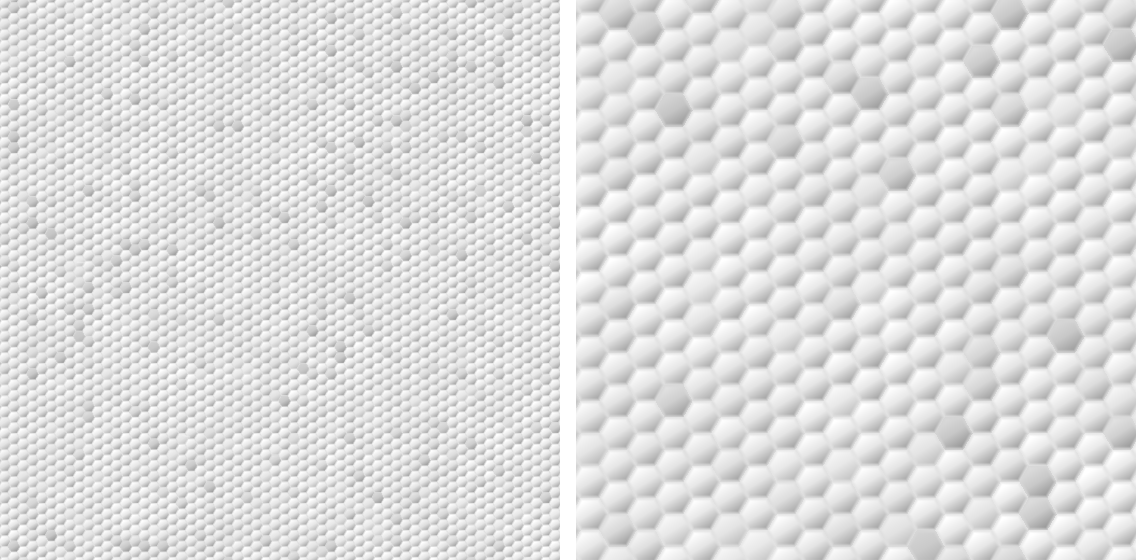
Left: the whole. Right: its middle third, enlarged.
Reproduce this texture procedurally as a WebGL 1 fragment shader.

```glsl
precision highp float;
// White embossed sheet of small hexagonal domes lit from the upper left, with worn and sunken cells.

uniform vec2 u_resolution;

const vec2 REPEATS = vec2(30.0, 52.0);      // column pairs across, domes down
const vec2 CELL_ASPECT = vec2(1.7320508, 1.0);
const vec2 LATTICE_A = vec2(0.25, 0.75);    // dome centre in even columns
const vec2 LATTICE_B = vec2(0.75, 0.25);    // dome centre in odd columns
const vec2 LIGHT_DIR = vec2(-0.53, 0.848);
const vec3 SHEET_COLOR = vec3(0.902);
const vec3 SCRATCH_COLOR = vec3(0.965);
const float HIGHLIGHT = 0.21;
const float SHADOW = 0.50;
const float GROOVE_START = 0.38;            // in dome heights from the centre
const float GROOVE_DEPTH = 0.015;
const float CENTRE_JITTER = 0.06;
const float SUNK_SHADE = 0.13;
const float TONE_VARIATION = 0.02;
const float PATCH_TONE = 0.008;
const float SCRATCH_WIDTH = 0.0009;
const float SCRATCH_OPACITY = 0.4;
const int SCRATCH_COUNT = 7;

float hash(vec2 p) {
  vec3 q = fract(vec3(p.xyx) * 0.1031);
  q += dot(q, q.yzx + 33.33);
  return fract((q.x + q.y) * q.z);
}

// Distance that reaches 0.5 on the border of a flat-topped hexagon.
float hexDistance(vec2 p) {
  p = abs(p);
  return max(p.y, dot(p, vec2(0.8660254, 0.5)));
}

// Local position in xy, wrapped cell identity in zw.
vec4 hexCell(vec2 uv) {
  vec2 s = uv * REPEATS;
  vec2 idA = floor(s - LATTICE_A + 0.5) + LATTICE_A;
  vec2 idB = floor(s - LATTICE_B + 0.5) + LATTICE_B;
  vec2 a = (s - idA) * CELL_ASPECT;
  vec2 b = (s - idB) * CELL_ASPECT;
  return dot(a, a) < dot(b, b) ? vec4(a, mod(idA, REPEATS))
                               : vec4(b, mod(idB, REPEATS));
}

// Broad unevenness that wraps at the canvas edges.
float patches(vec2 uv) {
  vec2 t = uv * 6.2831853;
  return (sin(3.0 * t.x + 2.0 * t.y + 2.0 * sin(2.0 * t.y))
        + sin(5.0 * t.y - 4.0 * t.x + 1.5 * sin(3.0 * t.x))) * 0.5;
}

float segmentDistance(vec2 p, vec2 halfSpan) {
  float along = clamp(dot(p, halfSpan) / dot(halfSpan, halfSpan), -1.0, 1.0);
  return length(p - halfSpan * along);
}

float scratches(vec2 uv, float pixel) {
  float mask = 0.0;
  for (int i = 0; i < SCRATCH_COUNT; i++) {
    float k = float(i);
    vec2 centre = vec2(hash(vec2(k, 11.7)), hash(vec2(k, 47.3)));
    float angle = (hash(vec2(k, 83.1)) - 0.4) * 1.4;
    vec2 halfSpan = vec2(cos(angle), sin(angle)) * mix(0.005, 0.013, hash(vec2(k, 29.9)));
    float d = segmentDistance(uv - centre, halfSpan);
    mask = max(mask, 1.0 - smoothstep(0.0, SCRATCH_WIDTH + pixel, d));
  }
  return mask;
}

void main() {
  vec2 uv = gl_FragCoord.xy / u_resolution;
  float pixel = 1.0 / min(u_resolution.x, u_resolution.y);

  vec4 cell = hexCell(uv);
  vec2 id = cell.zw;
  float h = hexDistance(cell.xy);
  float edgeWidth = max(0.12, pixel * REPEATS.y);
  float groove = smoothstep(GROOVE_START, GROOVE_START + edgeWidth, h);

  // Individual wear
  vec2 jitter = vec2(hash(id + 5.3), hash(id + 71.9)) - 0.5;
  float sunk = pow(hash(id + 19.1), 16.0);
  float flattened = smoothstep(0.8, 1.0, hash(id + 131.7));
  float patchTone = patches(uv);
  float relief = 1.0 - 0.45 * flattened - 0.3 * sunk + 0.06 * patchTone;

  // Dome shading: brief highlights and deeper shadows
  float slope = dot(cell.xy + jitter * CENTRE_JITTER, LIGHT_DIR);
  slope *= (1.0 - 0.85 * groove) * relief;
  float tone = slope * (slope > 0.0 ? HIGHLIGHT : SHADOW);
  tone -= GROOVE_DEPTH * groove;
  tone -= SUNK_SHADE * sunk * (1.0 - 0.5 * groove);
  tone += (hash(id + 211.3) - 0.5) * TONE_VARIATION + patchTone * PATCH_TONE;

  vec3 color = SHEET_COLOR + tone;
  color = mix(color, SCRATCH_COLOR, scratches(uv, pixel) * SCRATCH_OPACITY);
  gl_FragColor = vec4(clamp(color, 0.0, 1.0), 1.0);
}
```
